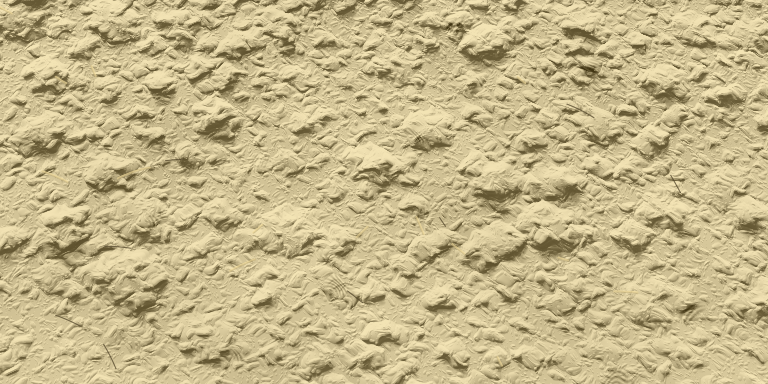
This texture is drawn by a Shadertoy shader. Its source:

```glsl
// Dry, sunlit crumbly soil: clods, pebbles and grains with bits of straw and roots.
// Cellular domes of several sizes are summed into a height field over gentle
// sine relief; slope and cast shade give a tone, which a colour ramp turns to earth.
#define CLOD_HEIGHT 0.62
#define BASE_TONE 0.87
#define SUN_GAIN 0.26
#define LEE_GAIN 0.38
#define SHADE_GAIN 0.46
#define STRAWS 22
#define TUFTS 9
#define SUN_DIR vec2(-0.26, 0.966)
#define DARK_EARTH vec3(0.36, 0.31, 0.17)
#define PALE_EARTH vec3(0.89, 0.83, 0.65)
#define STRAW_COLOUR vec3(0.87, 0.79, 0.56)
#define ROOT_COLOUR vec3(0.33, 0.28, 0.17)

vec2 hash2(vec2 p) {
    vec3 a = fract(p.xyx * vec3(0.1031, 0.1030, 0.0973));
    a += dot(a, a.yzx + 33.33);
    return fract((a.xx + a.yz) * a.zy);
}

// Broad undulation from layered sines
float relief(vec2 p) {
    return 0.5 * sin(p.x * 5.1 + 1.7 * sin(p.y * 4.3 + 0.6))
         + 0.3 * sin(p.y * 11.0 - p.x * 4.7 + 1.3 * sin(p.x * 8.0))
         + 0.2 * sin(p.x * 17.0 + p.y * 13.0 + 2.0);
}

// Cellular layer of domes, each with its own radius and skew
float clods(vec2 p) {
    vec2 cell = floor(p);
    float top = 0.0;
    for (int y = -1; y <= 1; y++)
    for (int x = -1; x <= 1; x++) {
        vec2 id = cell + vec2(x, y);
        vec2 rnd = hash2(id);
        float size = fract(rnd.x * 7.3 + rnd.y * 13.7);
        float radius = mix(0.14, 0.54, size * size);
        vec2 d = p - id - 0.5 - 0.7 * (rnd - 0.5);
        d.x += d.y * (rnd.y - 0.5);
        d.y *= 0.85 + 0.4 * rnd.x;
        top = max(top, radius * (1.0 - dot(d, d) / (radius * radius)));
    }
    return top;
}

// Ground height; the far side, at the top, is foreshortened
float height(vec2 uv) {
    vec2 p = vec2((uv.x - 1.0) * (0.88 + 0.34 * uv.y), uv.y * (1.0 + 0.3 * uv.y));
    float land = relief(p);
    p += 0.006 * sin(p.yx * 71.0 + 2.0 * sin(p * 43.0));
    p += 0.002 * sin(p.yx * 190.0 + vec2(1.0, 4.0));
    float h = 0.0;
    float scale = 5.6;
    for (int i = 0; i < 5; i++) {
        float weight = i < 2 ? 0.85 + 0.35 * land : 1.0;
        h += weight * clods(p * scale + float(i) * 19.7) / scale;
        scale *= 2.03;
    }
    return CLOD_HEIGHT * h + 0.022 * land;
}

// Sunlit slopes, darker lee sides and shade cast by higher ground
float groundTone(vec2 uv) {
    float h = height(uv);
    float slope = (h - height(uv + SUN_DIR * 0.0035)) / 0.0035;
    float lit = slope / sqrt(1.0 + slope * slope);
    float block = 0.0;
    float reach = 0.008;
    for (int i = 0; i < 4; i++) {
        block = max(block, (height(uv + SUN_DIR * reach) - h) / reach - 0.4);
        reach *= 1.8;
    }
    float shade = smoothstep(0.0, 0.9, block);
    return BASE_TONE + lit * (lit > 0.0 ? SUN_GAIN : LEE_GAIN) - SHADE_GAIN * shade;
}

// Dark patches of matted roots, streaked along a random direction
float tufts(vec2 uv) {
    float dark = 0.0;
    for (int i = 0; i < TUFTS; i++) {
        vec2 rnd = hash2(vec2(i, 51.0));
        vec2 place = vec2((float(i) + rnd.x) * 2.0 / float(TUFTS), hash2(vec2(i, 77.0)).x);
        vec2 d = uv - place;
        d += 0.008 * sin(d.yx * 90.0 + rnd * 6.0);
        float mask = 1.0 - smoothstep(0.2, 1.0, length(d * vec2(1.0, 1.7)) / mix(0.03, 0.075, rnd.y));
        float streak = sin((d.y + d.x * (rnd.x - 0.5) * 2.0) * 420.0 + 3.0 * sin(d.x * 75.0));
        dark = max(dark, mask * (0.55 + 0.45 * streak));
    }
    return dark;
}

void mainImage(out vec4 fragColor, in vec2 fragCoord) {
    vec2 uv = fragCoord / iResolution.y;
    float px = 1.0 / iResolution.y;

    float tone = groundTone(uv) + 0.04 * relief(uv * 1.3 + 4.0);
    tone -= 0.42 * tufts(uv);
    vec3 colour = mix(DARK_EARTH, PALE_EARTH, clamp(tone, -0.2, 1.12));

    // Bent straws and thin dark roots
    for (int i = 0; i < STRAWS; i++) {
        vec2 place = hash2(vec2(i, 9.0)) * vec2(2.0, 1.0);
        vec2 kind = hash2(vec2(i, 23.0));
        float angle = (kind.x - 0.5) * 2.4;
        vec2 axis = vec2(cos(angle), sin(angle));
        vec2 d = uv - place;
        float halfLength = mix(0.012, 0.05, kind.y * kind.y);
        float along = dot(d, axis);
        float across = dot(d, vec2(-axis.y, axis.x)) + 4.0 * (kind.y - 0.5) * along * along;
        float dist = length(vec2(max(abs(along) - halfLength, 0.0), across));
        bool root = i % 3 == 0;
        float width = root ? 0.0012 : 0.0026;
        float cover = 1.0 - smoothstep(width - 0.5 * px, width + 0.7 * px, dist);
        vec3 fibre = root ? ROOT_COLOUR : STRAW_COLOUR * (1.0 + 45.0 * across);
        colour = mix(colour, fibre, 0.75 * cover);
    }
    fragColor = vec4(colour, 1.0);
}
```
